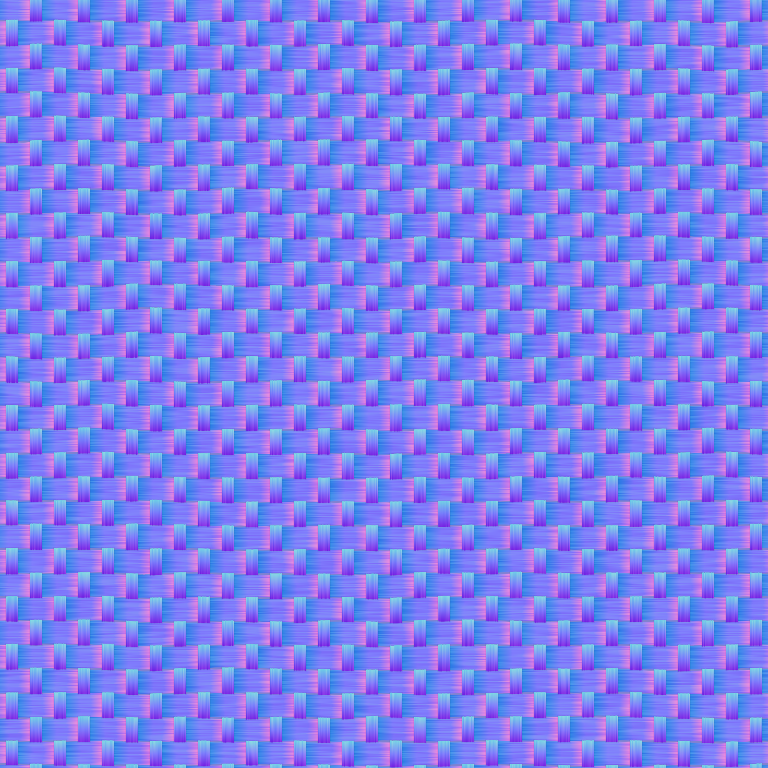
Write a WebGL 2 fragment shader that draws this texture map.

```glsl
#version 300 es
precision highp float;
// Tangent-space normal map of a plain weave: wide flat weft bands under narrow upright warp straps.

#define CELLS 32.0          // crossings across and down, must be even
#define ROW_SHIFT 0.11      // upward shift of the rows, in cells
#define STRAP_HALF vec2(0.25, 0.535)
#define BAND_HALF 0.478     // half height of a weft band, in cells
#define FIBRES 22.0         // fibres across one cell
#define FIBRE_TILT 0.09     // strength of the fibre relief
#define WOBBLE 0.11         // vertical drift of the bands, in cells
#define WOBBLE_CELLS 16.0   // drift periods over the canvas
#define FRAY 0.025          // unevenness of the band edges, in cells
#define FLAT_BLUE 0.99
#define BLUE_LOSS 0.28      // how much blue fades with the slope
#define GAP_COLOR vec3(0.50, 0.51, 0.82)

uniform vec2 u_resolution;
out vec4 fragColor;

// Integer hash of a lattice point, 0 to 1.
float hash(vec2 p) {
    uvec2 q = uvec2(p) * uvec2(1597334673u, 3812015801u);
    uint n = (q.x ^ q.y) * 1597334673u;
    n = (n ^ (n >> 15)) * 2246822519u;
    n ^= n >> 13;
    return float(n >> 8) / 16777216.0;
}

// Value noise that wraps after a whole number of cells, -1 to 1.
float wrapNoise(vec2 p, vec2 period) {
    vec2 i = floor(p);
    vec2 f = fract(p);
    f = f * f * (3.0 - 2.0 * f);
    vec2 a = mod(i, period);
    vec2 b = mod(i + 1.0, period);
    float low = mix(hash(a), hash(vec2(b.x, a.y)), f.x);
    float high = mix(hash(vec2(a.x, b.y)), hash(b), f.x);
    return 2.0 * mix(low, high, f.y) - 1.0;
}

// Relief along a single fibre, each with its own starting point, -1 to 1.
float fibre(float x, float id) {
    float start = x + 9.0 * hash(vec2(id, 977.0));
    float i = floor(start);
    float f = smoothstep(0.0, 1.0, fract(start));
    float here = hash(vec2(mod(i, CELLS), id));
    float next = hash(vec2(mod(i + 1.0, CELLS), id));
    return 2.0 * mix(here, next, f) - 1.0;
}

// Bundle of parallel fibres: x runs along the strand, y across it.
float fibres(vec2 p) {
    float y = p.y * FIBRES;
    float count = CELLS * FIBRES;
    float id = floor(y);
    float blend = smoothstep(0.2, 0.8, fract(y));
    return mix(fibre(p.x, mod(id, count)), fibre(p.x, mod(id + 1.0, count)), blend);
}

// Turns a red-green slope into a normal-map colour.
vec3 slopeColor(vec2 slope) {
    return vec3(0.5 + slope.x, 0.49 + slope.y, FLAT_BLUE - BLUE_LOSS * length(slope));
}

// Weft band: faces left at its left end and right at its right end.
vec3 bandColor(float along, float across, float relief) {
    float s = along / (1.0 - STRAP_HALF.x) + 0.12 * relief;
    float left = clamp((-0.19 - s) / 0.81, 0.0, 1.0);
    float right = clamp((s - 0.41) / 0.59, 0.0, 1.0);
    float rim = smoothstep(0.38, BAND_HALF, abs(across)) * sign(across);
    vec2 slope = vec2(0.38 * right - 0.31 * left, 0.05 * left + 0.03 * rim);
    return slopeColor(slope + FIBRE_TILT * relief * vec2(0.2, 0.8));
}

// Warp strap: faces up at its top and down at its bottom.
vec3 strapColor(vec2 p, float relief) {
    float s = p.y / STRAP_HALF.y + 0.09 * relief;
    float rim = smoothstep(0.18, STRAP_HALF.x, abs(p.x)) * sign(p.x);
    vec2 slope = vec2(-0.02 * max(s, 0.0) + 0.03 * rim, 0.01 + 0.34 * s);
    return slopeColor(slope + FIBRE_TILT * relief * vec2(0.8, 0.2));
}

// Smooth coverage of the region where distance is negative.
float cover(float distance, float softness) {
    return smoothstep(0.5, -0.5, distance / softness);
}

void main() {
    vec2 uv = gl_FragCoord.xy / u_resolution;
    float softness = CELLS / min(u_resolution.x, u_resolution.y);

    // Cell coordinates with a gentle drift of the rows; fibres stay straight
    vec2 straight = uv * CELLS - vec2(0.0, ROW_SHIFT);
    vec2 p = straight;
    p.y += 0.5 * WOBBLE * wrapNoise(uv * WOBBLE_CELLS, vec2(WOBBLE_CELLS));
    vec2 cell = floor(p);
    vec2 local = fract(p) - 0.5;

    // Weft band with frayed edges, centred on the crossings where it lies on top
    float bandAlong = mod(p.x - 0.5 - cell.y, 2.0) - 1.0;
    float fray = wrapNoise(p * 2.0, vec2(2.0 * CELLS));
    float bandEdge = abs(local.y) - BAND_HALF - FRAY * fray;
    vec3 color = mix(GAP_COLOR, bandColor(bandAlong, local.y, fibres(straight)),
                     cover(bandEdge, softness));

    // Warp strap, centred on the alternate crossings
    float strapAlong = mod(p.y + 0.5 - cell.x, 2.0) - 1.0;
    vec2 strap = vec2(local.x, strapAlong);
    float strapRelief = fibres(straight.yx + vec2(0.0, 5.0));
    vec2 strapGap = abs(strap) - STRAP_HALF;
    float strapEdge = max(strapGap.x, strapGap.y + 0.012 * strapRelief);

    // Thin contact shade around the strap, then the strap itself
    color *= 1.0 - 0.06 * smoothstep(0.06, 0.0, strapEdge);
    color = mix(color, strapColor(strap, strapRelief), cover(strapEdge, softness));

    fragColor = vec4(clamp(color, 0.0, 1.0), 1.0);
}
```
